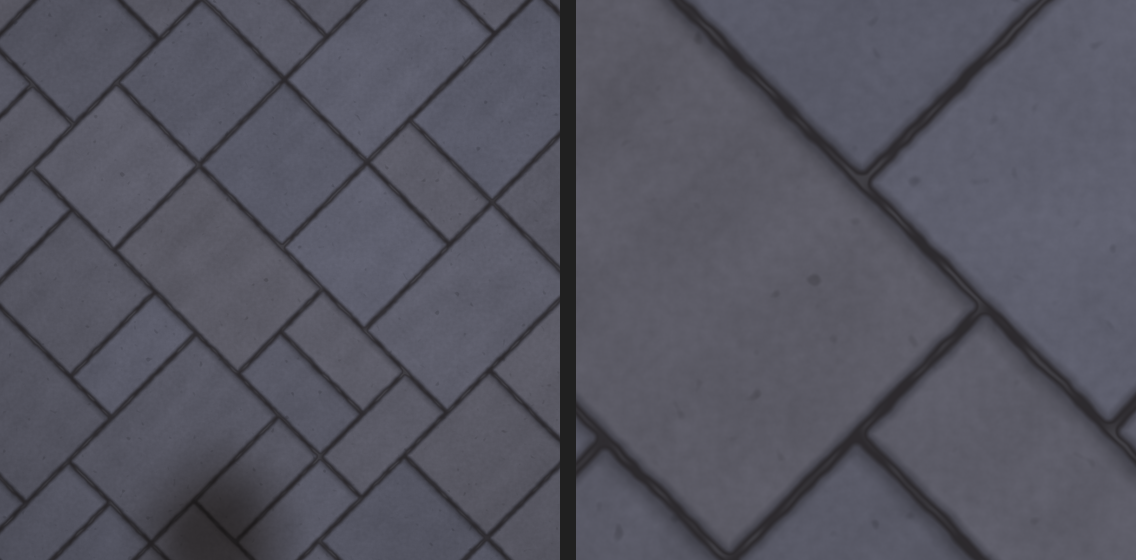
Left, the full canvas; right, a detail of the centre.
A WebGL 1 fragment shader for this texture:

```glsl
precision highp float;
// Diagonal blue-grey stone paving: mixed slabs in crossing courses, dark worn joints, a damp stain.

uniform vec2 u_resolution;

#define GRID_ORIGIN vec2(0.061, 0.061)
#define GRID_UNIT vec2(0.1474, 0.1523)
#define JOINT_HALF 0.0033
#define BEVEL 0.0065
#define CORNER_RADIUS 0.007
#define WOBBLE 0.014
#define STONE_COLOR vec3(0.353, 0.354, 0.402)
#define BEVEL_COLOR vec3(0.255, 0.255, 0.292)
#define JOINT_COLOR vec3(0.165, 0.155, 0.168)
#define SAND_COLOR vec3(0.245, 0.240, 0.260)
#define STAIN_COLOR vec3(0.165, 0.150, 0.152)
#define STAIN_CENTER vec2(0.385, 0.035)

vec2 hash2(vec2 p) {
  p = vec2(dot(p, vec2(127.1, 311.7)), dot(p, vec2(269.5, 183.3)));
  return fract(sin(p) * 43758.55) * 2.0 - 1.0;
}

float gradientNoise(vec2 p) {
  vec2 i = floor(p), f = p - i;
  vec2 w = f * f * f * (f * (f * 6.0 - 15.0) + 10.0);
  vec2 e = vec2(1.0, 0.0);
  float bottom = mix(dot(hash2(i), f), dot(hash2(i + e), f - e), w.x);
  float top = mix(dot(hash2(i + e.yx), f - e.yx), dot(hash2(i + 1.0), f - 1.0), w.x);
  return mix(bottom, top, w.y);
}

float fbm(vec2 p) {
  float sum = 0.0, amp = 0.6;
  for (int k = 0; k < 4; k++) {
    sum += amp * gradientNoise(p);
    p = p * 2.03 + 17.3;
    amp *= 0.55;
  }
  return sum;
}

// Interval around t between sorted cuts, closed above by last
vec2 span(float t, vec4 cuts, float last) {
  vec4 below = mix(vec4(-20.0), cuts, step(cuts, vec4(t)));
  vec4 above = mix(cuts, vec4(last), step(cuts, vec4(t)));
  return vec2(max(max(below.x, below.y), max(below.z, below.w)),
              min(min(above.x, above.y), min(above.z, above.w)));
}

// Slab containing grid point p, as (low corner, high corner)
vec4 slabAt(vec2 p) {
  float lane = floor(p.x / 2.0);
  vec2 x = 2.0 * lane + vec2(0.0, 2.0);
  vec2 y = 2.0 * floor((p.y + 1.0) / 2.0) + vec2(-1.0, 1.0);
  vec2 halfLane = floor(p.x) + vec2(0.0, 1.0);
  if (lane < 1.0 || lane > 4.0) {
    // Outer lanes: squares, some halved
    if (lane == 0.0 && p.y < -1.0) x = halfLane;
  } else if (p.y >= 0.0) {
    // Upper lanes: lengths of one, two and three
    vec4 cuts = lane < 2.0 ? vec4(0, 2, 3, 5) : lane < 3.0 ? vec4(0, 2, 5, 7)
              : lane < 4.0 ? vec4(0, 2, 3, 6) : vec4(0, 3, 5, 7);
    y = span(p.y, cuts, 9.0);
  } else if (p.y >= -2.0) {
    // Cross course
    x = span(p.x, vec4(2, 4, 7, 9), 10.0);
    y = vec2(-2.0, 0.0);
    if (x.x == 7.0) y = floor(p.y) + vec2(0.0, 1.0);
  } else if (p.x < 6.0) {
    // Lower left cross courses
    y = 2.0 * floor(p.y / 2.0) + vec2(0.0, 2.0);
    x = span(p.x, p.y >= -4.0 ? vec4(2, 3, 5, 6) : p.y >= -6.0 ? vec4(2, 3, 3, 6) : vec4(2, 3, 5, 6), 6.0);
  } else {
    // Lower lanes: square places hold two narrow slabs
    y = span(p.y, lane < 4.0 ? vec4(-9, -7, -5, -2) : vec4(-8, -6, -5, -4), -2.0);
    if (y.y - y.x == 2.0 && p.y > -8.0 && (lane < 4.0 || p.y > -4.0)) x = halfLane;
  }
  return vec4(x.x, y.x, x.y, y.y);
}

void main() {
  vec2 uv = gl_FragCoord.xy / u_resolution;
  float pixel = 1.0 / min(u_resolution.x, u_resolution.y);

  // Diagonal grid with slightly uneven edges
  vec2 p = (vec2(uv.x + 1.0 - uv.y, uv.x + uv.y - 1.0) - GRID_ORIGIN) / GRID_UNIT;
  vec2 wobble = vec2(gradientNoise(uv * 38.0), gradientNoise(uv * 38.0 + 51.7));
  wobble += 0.7 * vec2(gradientNoise(uv * 110.0), gradientNoise(uv * 110.0 + 23.1));
  p += WOBBLE * wobble;
  vec4 slab = slabAt(p);

  // Depth inside the rounded slab outline
  vec2 scale = GRID_UNIT * 0.7071;
  vec2 q = (abs(p - 0.5 * (slab.xy + slab.zw)) - 0.5 * (slab.zw - slab.xy)) * scale + CORNER_RADIUS;
  float depth = CORNER_RADIUS - length(max(q, 0.0)) - min(max(q.x, q.y), 0.0);

  // Stone face: tone, streaks, grain and pits
  vec2 seed = hash2(slab.xy + 0.37 * slab.zw);
  float tone = 1.0 + 0.035 * seed.x;
  tone += 0.07 * gradientNoise(p * vec2(3.2, 0.7) + seed * 9.0);
  tone += 0.08 * fbm(uv * 18.0 + seed * 5.0) + 0.09 * fbm(uv * 120.0);
  tone -= 0.13 * smoothstep(0.32, 0.58, gradientNoise(uv * 85.0 + 7.0));
  vec3 color = STONE_COLOR * tone;
  color += vec3(0.006, 0.002, -0.005) * seed.y;

  // Shaded upper right rim, bevel, then joint with sand along its middle
  float rim = (slab.w - p.y) * scale.y;
  color *= 1.0 - 0.14 * (1.0 - smoothstep(0.006, 0.017, rim));
  float worn = 0.0025 * gradientNoise(uv * 60.0 + 31.0);
  float bevel = 1.0 - smoothstep(JOINT_HALF, JOINT_HALF + BEVEL + worn, depth);
  color = mix(color, BEVEL_COLOR * tone, 0.85 * bevel);
  float soft = 0.0012 + pixel;
  float joint = 1.0 - smoothstep(-soft, soft, depth - JOINT_HALF - 0.5 * worn);
  float sand = 1.0 - smoothstep(0.0, 0.0015 + pixel, depth);
  sand *= smoothstep(-0.2, 0.3, gradientNoise(uv * 45.0 + 3.0));
  color = mix(color, mix(JOINT_COLOR, SAND_COLOR, sand), joint * 0.93);

  // Damp stain and soft falloff of light
  vec2 away = (uv - STAIN_CENTER) * vec2(1.0, 0.85);
  float stain = 1.0 - smoothstep(0.02, 0.19, length(away) + 0.03 * gradientNoise(uv * 9.0));
  color = mix(color, STAIN_COLOR * tone * (1.0 - 0.4 * joint), 0.8 * stain);
  color *= 1.03 - 0.22 * dot(uv - vec2(0.6, 0.62), uv - vec2(0.6, 0.62));
  gl_FragColor = vec4(color, 1.0);
}
```
